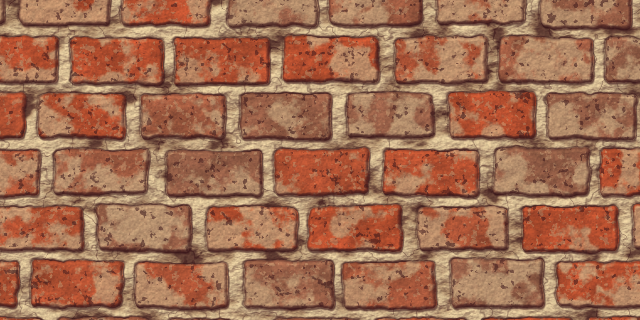
Write a WebGL 2 fragment shader that draws this texture.

```glsl
#version 300 es
precision highp float;
// Weathered brick wall: staggered courses of worn red and tan bricks in rough mortar.
// Each point finds its own brick, a signed distance splits clay from mortar,
// and a noisy height field is lit from the upper left.
uniform vec2 u_resolution;
out vec4 fragColor;

const vec3 MORTAR = vec3(0.78, 0.68, 0.53);
const vec3 TAN    = vec3(0.72, 0.56, 0.42);
const vec3 BROWN  = vec3(0.57, 0.36, 0.27);
const vec3 RUST   = vec3(0.69, 0.30, 0.18);
const vec3 SHADOW = vec3(0.23, 0.09, 0.10);

const float COURSE_HEIGHT = 0.1758;
const float TOP_COURSE = 0.010;   // depth of the first course centre below the top
// First brick centre and brick spacing of each course, from the top down
const vec2 COURSES[7] = vec2[7](
  vec2(0.200, 0.326), vec2(0.026, 0.337), vec2(0.260, 0.318), vec2(0.325, 0.342),
  vec2(0.117, 0.334), vec2(0.247, 0.326), vec2(0.330, 0.330));

struct Brick { vec2 id; vec2 local; float dist; };

float hash(vec2 p) {
  vec3 q = fract(p.xyx * 0.1031);
  q += dot(q, q.yzx + 33.33);
  return fract((q.x + q.y) * q.z);
}

float noise(vec2 p) {
  vec2 i = floor(p), f = fract(p);
  f = f * f * (3.0 - 2.0 * f);
  return mix(mix(hash(i), hash(i + vec2(1, 0)), f.x),
             mix(hash(i + vec2(0, 1)), hash(i + vec2(1, 1)), f.x), f.y);
}

float fbm(vec2 p, int octaves) {
  float sum = 0.0, amp = 0.5, total = 0.0;
  for (int i = 0; i < octaves; i++) {
    sum += amp * noise(p);
    total += amp;
    amp *= 0.5;
    p = mat2(1.6, 1.2, -1.2, 1.6) * p + 17.3;
  }
  return sum / total;
}

float roundBox(vec2 p, vec2 halfSize, float radius) {
  vec2 q = abs(p) - halfSize + radius;
  return length(max(q, 0.0)) + min(max(q.x, q.y), 0.0) - radius;
}

// Brick nearest to p, with ragged edges (dist is negative inside)
Brick findBrick(vec2 p) {
  vec2 w = p + 0.014 * (vec2(fbm(p * 5.0 + 40.0, 2), fbm(p * 5.0 + 80.0, 2)) - 0.5);
  float down = (1.0 - w.y - TOP_COURSE) / COURSE_HEIGHT + 0.5;
  vec2 course = COURSES[clamp(int(floor(down)), 0, 6)];
  float along = (w.x - course.x) / course.y + 0.5;
  vec2 id = floor(vec2(along, down));
  vec2 local = (fract(vec2(along, down)) - 0.5) * vec2(course.y, -COURSE_HEIGHT);
  vec2 jitter = vec2(hash(id + 51.0), hash(id + 72.0)) - 0.5;
  vec2 halfSize = vec2(course.y * 0.5 - 0.022, 0.0705)
                + vec2(0.008, 0.005) * (hash(id + 93.0) - 0.5);
  float dist = roundBox(local - jitter * vec2(0.016, 0.008), halfSize, 0.016);
  dist += 0.014 * (fbm(p * 26.0, 3) - 0.5);
  return Brick(id, local, dist);
}

float mortarLumps(vec2 p) {
  return fbm(p * vec2(13.0, 20.0) + 9.0, 5);
}

// Relief of the wall: rounded brick faces, lumpy mortar, a groove between them
float relief(vec2 p, float dist) {
  float clay = 0.009 * smoothstep(0.002, -0.012, dist) + 0.008 * fbm(p * 38.0, 4);
  float mortar = 0.034 * mortarLumps(p) - 0.012;
  float groove = exp(-dist * dist / 0.000018);
  return mix(mortar, clay, smoothstep(0.003, -0.003, dist)) - 0.005 * groove;
}

// Clay tint per brick, with chalky wear, dust on the lower edge and dark pits
vec3 clayColor(vec2 p, Brick b) {
  float tint = hash(b.id + 11.0), age = hash(b.id + 29.0);
  vec3 color = mix(BROWN, RUST, smoothstep(0.1, 0.75, tint));
  color *= 0.82 + 0.36 * fbm(p * 16.0 + b.id * 7.0, 4);
  float wear = fbm(p * 15.0 + b.id * 3.7, 5) - 0.9 * b.local.y;
  float limit = mix(0.66, 0.44, age);
  color = mix(color, mix(TAN, MORTAR, 0.5 * age), 0.8 * smoothstep(limit - 0.06, limit + 0.1, wear));
  float fleck = smoothstep(0.60, 0.72, fbm(p * 75.0, 3));
  color = mix(color, TAN, 0.5 * fleck);
  float pit = smoothstep(0.33, 0.22, fbm(p * 60.0 + 31.0, 3));
  return mix(color, SHADOW, 0.55 * pit);
}

vec3 mortarColor(vec2 p) {
  float lumps = mortarLumps(p);
  vec3 color = mix(TAN * 0.85, MORTAR * 1.04, smoothstep(0.28, 0.58, lumps));
  float seam = smoothstep(0.025, 0.0, abs(fbm(p * 11.0 + 60.0, 4) - 0.5));
  float hollow = smoothstep(0.36, 0.22, lumps);
  return mix(color, SHADOW, clamp(0.32 * seam + 0.6 * hollow, 0.0, 0.8));
}

void main() {
  vec2 p = gl_FragCoord.xy / u_resolution.y;
  Brick b = findBrick(p);
  float clay = smoothstep(0.002, -0.002, b.dist);
  vec3 color = mix(mortarColor(p), clayColor(p, b), clay);

  // Light on the relief
  vec2 e = vec2(0.003, 0.0);
  float h = relief(p, b.dist);
  vec2 slope = vec2(relief(p + e.xy, findBrick(p + e.xy).dist) - h,
                    relief(p + e.yx, findBrick(p + e.yx).dist) - h) / e.x;
  float light = dot(normalize(vec3(-slope, 1.0)), normalize(vec3(-0.35, 0.65, 0.9)));
  float shade = clamp(0.35 + 0.85 * light, 0.3, 1.16);

  // Shadow cast by each brick on the joint, and the dark outline of its edge
  float caster = findBrick(p + vec2(-0.003, 0.008)).dist;
  shade *= 1.0 - 0.6 * smoothstep(0.003, -0.004, caster) * (1.0 - clay);
  shade *= 1.0 - 0.38 * exp(-b.dist * b.dist / 0.000016);

  color = mix(SHADOW, color, shade);
  color *= 0.93 + 0.14 * noise(p * 190.0);   // fine grain
  fragColor = vec4(color, 1.0);
}
```
